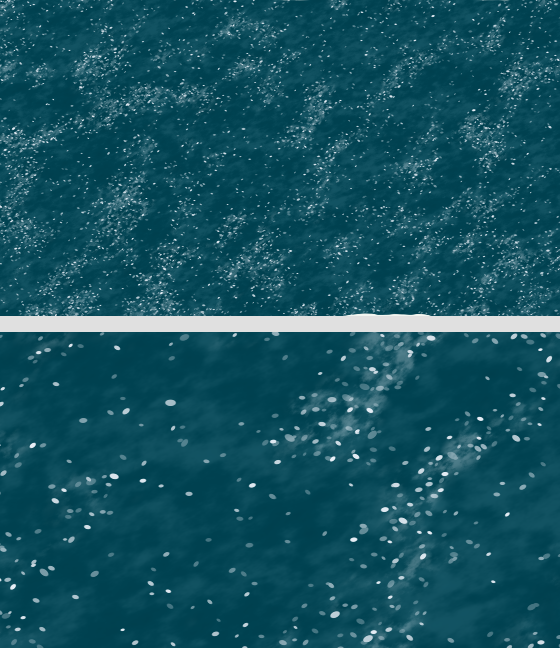
Top: the whole. Bottom: its middle third, enlarged.
Reproduce this texture procedurally as a Shadertoy shader.

```glsl
// Sunlit teal sea: dark rippled water, slanted hazy patches of foam, and
// thousands of tiny glints scattered in jittered cells, denser in the patches.
// A thin ragged pale rim shows in places along the top and bottom edges.

const vec3 DEEP_WATER = vec3(0.0, 0.262, 0.322);
const vec3 FOAM_WHITE = vec3(0.93, 0.95, 0.98);
const vec3 RIM_COLOR = vec3(0.95, 0.96, 0.94);

const float PATCH_ANGLE = 0.62;             // slant of the foam patches
const vec2 PATCH_FREQ = vec2(9.0, 16.0);    // along and across the slant
const float FINE_CELL = 0.0108;             // glint spacing, canvas heights
const float LARGE_CELL = 0.0190;
const float FINE_RADIUS = 0.0024;
const float LARGE_RADIUS = 0.0034;
const float HAZE_STRENGTH = 0.30;
const float RIPPLE_STRENGTH = 0.075;
const float RIM_HEIGHT = 0.009;

vec3 hash3(vec2 p) {
    vec3 q = fract(p.xyx * vec3(0.1031, 0.1030, 0.0973));
    q += dot(q, q.yxz + 33.33);
    return fract((q.xxy + q.yzz) * q.zyx);
}

mat2 rotation(float angle) {
    float c = cos(angle), s = sin(angle);
    return mat2(c, -s, s, c);
}

float valueNoise(vec2 p) {
    vec2 cell = floor(p), f = fract(p);
    f = f * f * (3.0 - 2.0 * f);
    float low = mix(hash3(cell).x, hash3(cell + vec2(1, 0)).x, f.x);
    float high = mix(hash3(cell + vec2(0, 1)).x, hash3(cell + vec2(1, 1)).x, f.x);
    return mix(low, high, f.y);
}

float fbm(vec2 p) {
    float sum = 0.0, weight = 0.533;
    for (int i = 0; i < 4; i++) {
        sum += weight * valueNoise(p);
        p = rotation(0.5) * p * 2.03 + 17.3;
        weight *= 0.5;
    }
    return sum;
}

// How strongly a place belongs to a foam patch, 0 to 1
float patchMask(vec2 p) {
    vec2 q = rotation(PATCH_ANGLE) * p * PATCH_FREQ;
    return smoothstep(0.40, 0.74, fbm(q + 40.0));
}

// One layer of small tilted elliptical glints
float glints(vec2 p, float cellSize, float radius, vec2 density, float seed, float pixel) {
    vec2 home = floor(p / cellSize);
    float light = 0.0;
    for (int y = -1; y <= 1; y++) {
        for (int x = -1; x <= 1; x++) {
            vec2 cell = home + vec2(x, y);
            vec3 place = hash3(cell + seed);
            vec3 look = hash3(cell + seed + 61.7);
            vec2 center = (cell + place.xy) * cellSize;
            float chance = mix(density.x, density.y, patchMask(center));
            if (place.z > chance) continue;

            vec2 d = rotation(mix(-0.7, 0.9, look.x)) * (p - center);
            d *= vec2(0.75, 1.25);
            float size = radius * mix(0.65, 1.25, look.y);
            float cover = 1.0 - smoothstep(size - 0.7 * pixel, size + 0.7 * pixel, length(d));
            light = max(light, cover * mix(0.28, 0.98, look.z * look.z));
        }
    }
    return light;
}

// Pale ragged strip; distance is measured inward from one edge
float rim(float x, float distanceIn, float seed, float pixel) {
    float spread = smoothstep(0.60, 0.85, valueNoise(vec2(x * 3.2, seed)));
    float ragged = 0.7 + 0.6 * valueNoise(vec2(x * 40.0, seed));
    float height = RIM_HEIGHT * spread * ragged - pixel;
    return 1.0 - smoothstep(height - 0.5 * pixel, height + 0.5 * pixel, distanceIn);
}

void mainImage(out vec4 fragColor, in vec2 fragCoord) {
    float pixel = 1.0 / iResolution.y;
    vec2 p = fragCoord * pixel;

    // Water: broad swell with fine wavelets
    float swell = fbm(rotation(0.25) * p * vec2(9.0, 22.0));
    float wavelets = fbm(rotation(0.4) * p * vec2(45.0, 85.0) + 9.0);
    float ripple = 0.5 * swell + 0.5 * wavelets;
    float light = RIPPLE_STRENGTH * smoothstep(0.40, 0.72, ripple);
    vec3 water = DEEP_WATER * (0.90 + 0.20 * ripple);

    // Haze: broken foam inside the patches
    float foam = patchMask(p);
    float broken = fbm(rotation(0.6) * p * vec2(70.0, 120.0) + 80.0);
    light += HAZE_STRENGTH * foam * foam * smoothstep(0.36, 0.78, broken);

    // Glints: many fine ones, fewer large ones
    float fine = glints(p, FINE_CELL, FINE_RADIUS, vec2(0.07, 0.66), 11.0, pixel);
    float large = glints(p, LARGE_CELL, LARGE_RADIUS, vec2(0.03, 0.42), 173.0, pixel);
    float sparkle = max(fine, large);
    light = light + sparkle * (1.0 - light);

    vec3 color = mix(water, FOAM_WHITE, light);
    float edge = max(rim(p.x, 1.0 - p.y, 5.0, pixel), rim(p.x, p.y, 23.0, pixel));
    fragColor = vec4(mix(color, RIM_COLOR, edge), 1.0);
}
```
